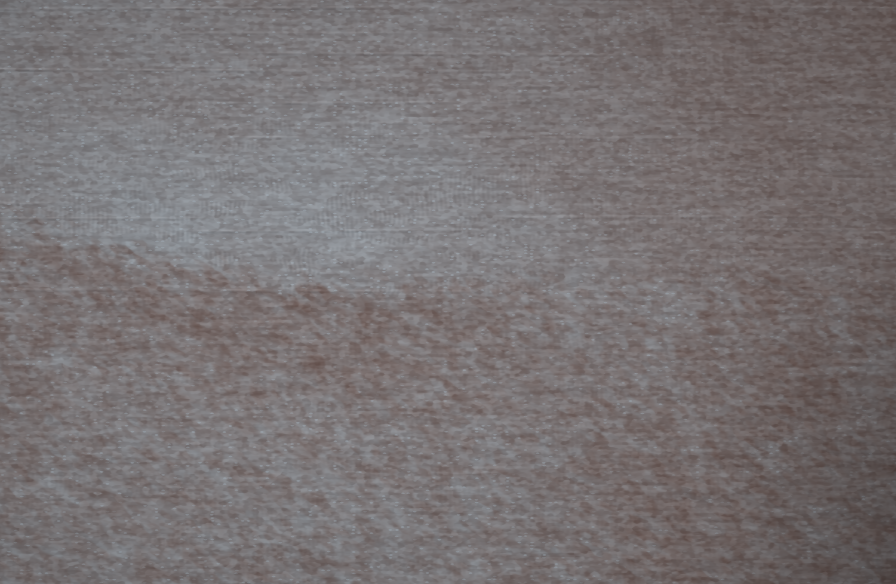
This texture is drawn by a Shadertoy shader. Its source:

```glsl
// Worn woven cloth: blue-grey bloom over brown, with fine horizontal threads and pale flecks.

const vec3 BROWN = vec3(0.415, 0.345, 0.328);
const vec3 BLUE_GREY = vec3(0.530, 0.555, 0.580);
const vec3 FLECK = vec3(0.62, 0.67, 0.71);

float hash(vec2 p) {
    vec3 q = fract(vec3(p.xyx) * 0.1031);
    q += dot(q, q.yzx + 33.33);
    return fract((q.x + q.y) * q.z);
}

vec2 hash2(vec2 p) {
    return vec2(hash(p), hash(p + 57.3));
}

// Cellular noise: random tones of nearby cells, softly blended, centred on zero.
float cellTone(vec2 p) {
    vec2 cell = floor(p);
    float sum = 0.0, total = 0.0;
    for (int j = -1; j <= 1; j++)
    for (int i = -1; i <= 1; i++) {
        vec2 id = cell + vec2(i, j);
        vec2 d = id + hash2(id) - p;
        float w = exp(-5.0 * dot(d, d));
        sum += w * hash(id + 19.7);
        total += w;
    }
    return sum / total - 0.5;
}

// Short rounded dashes in a random share of the cells.
float flecks(vec2 p, float share) {
    vec2 id = floor(p);
    vec2 d = fract(p) - mix(vec2(0.4), vec2(0.6), hash2(id));
    return (1.0 - smoothstep(0.15, 0.40, length(d))) * step(hash(id + 8.1), share);
}

float bell(float x, float width) {
    return exp(-x * x / (width * width));
}

// Broad layered-sine drift.
float drift(vec2 p) {
    return 0.5 * sin(3.1 * p.x + 5.3 * p.y + 0.6)
         + 0.3 * sin(9.0 * p.y - 4.0 * p.x + 2.0)
         + 0.2 * sin(13.0 * p.x + 17.0 * p.y);
}

// Pale patch with a gradual top and a crisp slanting lower edge.
float bloom(vec2 p, float edge, float wobble) {
    float body = bell(p.x - 0.48, 0.46) * bell(p.y - 0.60, 0.17);
    return body * smoothstep(-0.025, 0.03, p.y - edge + wobble);
}

// Sparse pulled threads, bright above and dark below, broken along their length.
float pulledThreads(vec2 p) {
    float sum = 0.0;
    for (int k = 0; k < 16; k++) {
        float n = float(k);
        float y = 0.98 - 0.032 * n + 0.025 * (hash(vec2(n, 3.0)) - 0.5);
        float run = smoothstep(-0.15, 0.3, cellTone(vec2(p.x * 2.5 + 9.0 * n, n)));
        float broken = 0.6 + 1.2 * cellTone(vec2(p.x * 60.0, n + 40.0));
        float strength = 0.3 + 0.7 * hash(vec2(n, 11.0));
        float off = p.y - y - 0.003 * sin(1.5 * p.x + n);
        sum += run * broken * strength * (bell(off, 0.0016) - bell(off + 0.004, 0.0018));
    }
    return sum * (1.0 - 0.55 * smoothstep(0.5, 1.2, p.x));
}

void mainImage(out vec4 fragColor, in vec2 fragCoord) {
    vec2 p = fragCoord / iResolution.y;
    vec2 uv = fragCoord / iResolution.xy;

    // Blotches lean down to the right and are strongest in the lower half.
    vec2 slant = vec2(p.x, p.y + 0.4 * p.x);
    float mottle = 0.42 * cellTone(slant * vec2(30.0, 48.0))
                 + 0.62 * cellTone(slant * vec2(66.0, 105.0) + 31.0);
    float clouds = cellTone(slant * vec2(5.0, 9.0) + 7.0);
    float edge = max(0.50, 0.62 - 0.25 * p.x);
    float lower = 1.0 - smoothstep(edge - 0.02, edge + 0.08, p.y);
    float patchTone = bloom(p, edge, 0.06 * mottle);

    // Share of blue-grey over brown.
    float blue = 0.53 + 0.05 * drift(p) + 0.14 * clouds + 0.36 * patchTone;
    blue += mottle * mix(0.22, 0.62, lower) * (1.0 - 0.5 * patchTone);
    blue -= 0.22 * smoothstep(0.65, 1.5, p.x);
    blue -= 0.08 * bell(p.y - edge + 0.09, 0.09) * (1.0 - smoothstep(0.6, 1.1, p.x));
    blue += 0.16 * (1.0 - smoothstep(0.0, 0.7, p.x)) * smoothstep(0.5, 0.8, p.y);

    // Weave: long threads, short grain and faint upright ribs.
    float threads = cellTone(p * vec2(14.0, 190.0));
    float grain = cellTone(p * vec2(120.0, 230.0) + 13.0);
    float ribs = sin(780.0 * p.x + 4.0 * cellTone(p * vec2(7.0, 60.0)));
    ribs *= smoothstep(0.0, 0.3, cellTone(p * vec2(20.0, 70.0) + 5.0));
    blue += 0.16 * grain + 0.08 * threads;

    vec3 color = mix(BROWN, BLUE_GREY, clamp(blue, 0.0, 1.1));
    color += 0.040 * threads + 0.065 * grain + 0.012 * ribs * (0.4 + patchTone);
    color += 0.085 * pulledThreads(p);

    // Pale flecks gather where the cloth is bluer.
    float dashes = flecks(p * vec2(95.0, 190.0), 0.11);
    color = mix(color, FLECK, 0.42 * dashes * smoothstep(0.15, 0.7, blue));

    // Light falls off to the corners, most at the lower right.
    vec2 c = uv - vec2(0.43, 0.50);
    float shade = 1.055 - 0.36 * dot(c, c);
    shade -= 0.17 * smoothstep(0.75, 1.05, uv.x) * (1.0 - smoothstep(0.1, 0.75, uv.y));
    fragColor = vec4(clamp(color * shade, 0.0, 1.0), 1.0);
}
```
